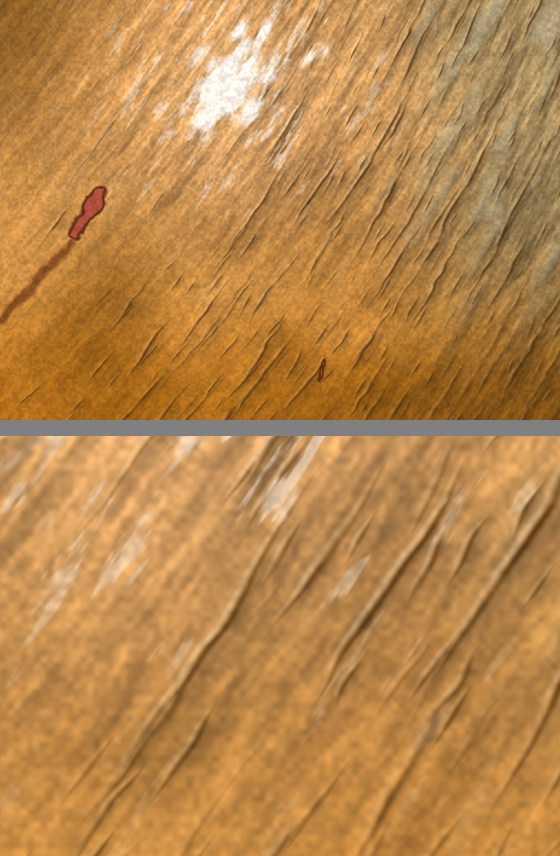
Top: the whole. Bottom: its middle third, enlarged.
This texture is drawn by a Shadertoy shader. Its source:

```glsl
float hash(vec2 p) {
    vec3 q = fract(p.xyx * vec3(0.1031, 0.1030, 0.0973));
    q += dot(q, q.yzx + 33.33);
    return fract((q.x + q.y) * q.z);
}

float noise(vec2 p) {
    vec2 i = floor(p), f = fract(p);
    f = f * f * (3.0 - 2.0 * f);
    return mix(mix(hash(i), hash(i + vec2(1, 0)), f.x),
               mix(hash(i + vec2(0, 1)), hash(i + vec2(1, 1)), f.x), f.y);
}

float fbm(vec2 p) {
    float sum = 0.0, amp = 0.53;
    for (int i = 0; i < 4; i++) {
        sum += amp * noise(p);
        p = p * 2.03 + 17.3;
        amp *= 0.5;
    }
    return sum;
}

// x runs across the creases, y along them; they steepen to the right
vec2 flow(vec2 p) {
    float lean = mix(0.95, 0.55, p.x / 1.333);
    return vec2(p.x - lean * p.y, 1.25 * p.y);
}

// Tapered creases in lanes: x = dark groove, y = lit lip, z = soft shade
vec3 creases(vec2 q, vec2 cell, float width, float density, float seed) {
    vec3 result = vec3(0.0);
    for (int i = -1; i <= 1; i++) {
        float lane = floor(q.x / cell.x) + float(i);
        float v = q.y / cell.y + 7.0 * hash(vec2(lane + 50.0, seed));
        vec2 id = vec2(lane + 90.0, floor(v) + seed);
        float s = fract(v);
        float start = 0.3 * hash(id + 3.7), end = 1.0 - 0.3 * hash(id + 8.1);
        float taper = smoothstep(start, start + 0.3, s) * (1.0 - smoothstep(end - 0.3, end, s));
        float wobble = 0.022 * (noise(vec2(q.y * 8.0, lane * 5.3 + seed)) - 0.5)
                     + 0.008 * (noise(vec2(q.y * 34.0, lane * 3.1 + seed)) - 0.5);
        float d = q.x - (lane + 0.2 + 0.6 * hash(id + 5.2)) * cell.x - wobble;
        float w = width * (0.35 + 0.65 * taper);
        float r = hash(id);
        float on = taper * smoothstep(r, r + 0.15, density);
        on *= 0.5 + 0.5 * smoothstep(0.2, 0.6, noise(vec2(q.y * 22.0, lane + seed)));
        float groove = exp(-d * d / (w * w));
        float lip = exp(-pow((d + 2.0 * w) / w, 2.0));
        float shade = smoothstep(-w, w, d) * exp(-max(d, 0.0) / (4.5 * w));
        result = max(result, on * vec3(groove, lip, shade));
    }
    return result;
}

// Ragged distance to a segment
float gash(vec2 p, vec2 a, vec2 b, float radius) {
    p += 0.03 * (vec2(fbm(p * 24.0), fbm(p * 24.0 + 40.0)) - 0.5);
    vec2 ab = b - a;
    float t = clamp(dot(p - a, ab) / dot(ab, ab), 0.0, 1.0);
    return length(p - a - t * ab) - radius * (0.4 + 1.1 * noise(vec2(t * 6.0, radius * 900.0)));
}

vec3 paintWound(vec3 col, float d) {
    vec3 scab = vec3(0.31, 0.13, 0.05), flesh = vec3(0.69, 0.31, 0.24);
    col = mix(col, scab, 0.85 * (1.0 - smoothstep(-0.001, 0.006, d)));
    return mix(col, flesh, 1.0 - smoothstep(-0.007, -0.002, d));
}

void mainImage(out vec4 fragColor, in vec2 fragCoord) {
    vec2 p = fragCoord / iResolution.y;
    p.x += 0.5 * (1.333 - iResolution.x / iResolution.y);
    vec2 q = flow(p);

    vec3 tan_ = vec3(0.77, 0.54, 0.27), ochre = vec3(0.67, 0.41, 0.09);
    vec3 olive = vec3(0.61, 0.51, 0.34), umber = vec3(0.47, 0.30, 0.08);
    vec3 blush = vec3(0.86, 0.66, 0.45), silver = vec3(0.73, 0.69, 0.56);
    vec3 white = vec3(1.0, 0.96, 0.92), groove = vec3(0.33, 0.20, 0.05);

    // Broad colour zones
    float patches = fbm(p * 4.0 + 9.0);
    float right = smoothstep(0.75, 1.3, p.x + 0.2 * (p.y - 0.5));
    vec3 col = mix(ochre, tan_, smoothstep(0.0, 0.55, p.y + 0.3 * (patches - 0.5)));
    col = mix(col, olive, right * smoothstep(-0.1, 0.45, p.y));
    col = mix(col, umber, 0.65 * smoothstep(0.5, 0.0, length(p - vec2(1.3, 0.05))));
    col = mix(col, umber, 0.7 * smoothstep(0.45, 0.0, length(p - vec2(0.0, 1.0))));

    // Sheen centred above the middle, elongated along the creases
    vec2 c = p - vec2(0.58, 0.81);
    vec2 e = vec2(dot(c, vec2(0.68, 0.73)) / 0.25, dot(c, vec2(0.73, -0.68)) / 0.14);
    float spot = exp(-dot(e, e));
    float glow = exp(-dot(c, c) / 0.11);
    col = mix(col, blush, 0.85 * glow);

    // Stretched relief, lit from the upper left
    vec2 grainUv = q * vec2(20.0, 6.0) + 60.0;
    float height = fbm(grainUv);
    float slope = fbm(grainUv + vec2(0.16, -0.03)) - height;
    float rough = 0.35 + 0.75 * right + 0.7 * glow;
    col *= 1.0 + 1.5 * rough * slope + 0.35 * (patches - 0.5);
    col = mix(col, silver, 0.6 * right * smoothstep(0.52, 0.7, height) * smoothstep(0.1, 0.5, p.y));

    // Long, medium and short creases
    float density = 0.2 + 0.62 * smoothstep(-0.15, 0.5, q.x);
    vec3 lines = creases(q, vec2(0.10, 0.85), 0.0042, density + 0.08, 11.0);
    lines = max(lines, 0.9 * creases(q, vec2(0.065, 0.34), 0.0038, density, 23.0));
    lines = max(lines, 0.7 * creases(q, vec2(0.036, 0.13), 0.0028, density - 0.12, 37.0));
    col *= 1.0 - 0.28 * lines.z;
    col = mix(col, groove, lines.x * (0.85 - 0.5 * spot));
    col = mix(col, vec3(0.94, 0.83, 0.66), lines.y * clamp(0.22 + 0.7 * glow, 0.0, 0.85));

    // Wet, broken highlights
    float wet = fbm(q * vec2(26.0, 11.0) + 130.0);
    float shine = smoothstep(0.5, 0.85, 0.8 * spot + 1.1 * (wet - 0.45));
    float flecks = glow * smoothstep(0.62, 0.74, fbm(q * vec2(44.0, 13.0) + 210.0));
    col = mix(col, white, max(shine, 0.7 * flecks));

    // Red gashes and their thin trail
    col = paintWound(col, gash(p, vec2(0.18, 0.44), vec2(0.235, 0.535), 0.015));
    col = paintWound(col, gash(p, vec2(0.755, 0.10), vec2(0.775, 0.14), 0.006));
    float trail = gash(p, vec2(0.0, 0.24), vec2(0.17, 0.42), 0.004);
    col = mix(col, vec3(0.40, 0.20, 0.08), 0.65 * (1.0 - smoothstep(0.0, 0.014, trail)));

    // Fine skin grain
    col *= 1.0 + 0.16 * (noise(p * 190.0) - 0.5) + 0.12 * (noise(p * 85.0) - 0.5);
    fragColor = vec4(clamp(col, 0.0, 1.0), 1.0);
}
```
